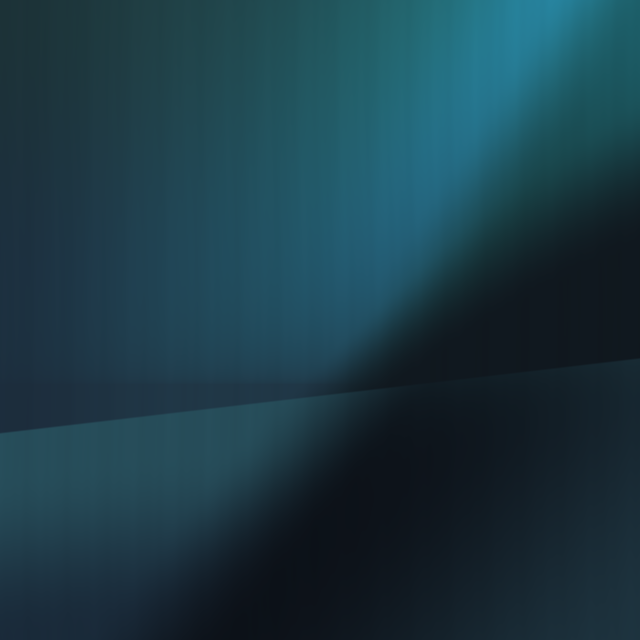
This background is drawn by a Shadertoy shader. Its source:

```glsl
// Two slanted satin panels in dark teal, with a soft blue ridge of light and a deep diagonal shadow.

// Upper panel colours
const vec3 SLATE_TOP   = vec3(0.110, 0.195, 0.215);
const vec3 SLATE_LOW   = vec3(0.110, 0.175, 0.235);
const vec3 SLATE_LIFT  = vec3(0.015, 0.040, 0.040);
const vec3 GLOW_TEAL   = vec3(0.015, 0.225, 0.240);
const vec3 RIDGE_BLUE  = vec3(0.010, 0.050, 0.120);
const vec3 GREEN_TOP   = vec3(0.110, 0.365, 0.405);
const vec3 GREEN_LOW   = vec3(0.095, 0.245, 0.260);
const vec3 UPPER_SHADE = vec3(0.063, 0.093, 0.120);

// Lower panel colours
const vec3 FOLD_LIGHT  = vec3(0.150, 0.300, 0.350);
const vec3 FOLD_DEEP   = vec3(0.100, 0.165, 0.225);
const vec3 VALLEY      = vec3(0.048, 0.068, 0.095);
const vec3 CORNER      = vec3(0.115, 0.200, 0.245);
const vec3 LIP_LIGHT   = vec3(0.020, 0.050, 0.052);

// Layout, in canvas units
const float EDGE_LEFT   = 0.323;
const float EDGE_SLOPE  = 0.117;
const vec2  RIDGE_FOOT  = vec2(0.50, 0.42);
const float RIDGE_LEAN  = 0.62;
const float GLOW_WIDTH  = 0.38;
const float RIDGE_WIDTH = 0.13;
const vec2  SHADE_FOOT  = vec2(0.56, 0.42);
const float VALLEY_FOOT = 0.37;
const float VALLEY_LEAN = 0.80;
const float LIP_DEPTH   = 0.06;
const float GRAIN       = 0.003;

float bell(float x, float width) {
    float t = x / width;
    return exp(-t * t);
}

vec3 upperPanel(vec2 p) {
    float height = clamp((p.y - 0.40) / 0.60, 0.0, 1.0);
    float across = p.x - RIDGE_FOOT.x - RIDGE_LEAN * (p.y - RIDGE_FOOT.y);

    // Slate ground, brightening towards the ridge
    vec3 color = mix(SLATE_LOW, SLATE_TOP, smoothstep(0.55, 1.0, p.y));
    color += SLATE_LIFT * smoothstep(0.0, 0.30, p.x);
    color += GLOW_TEAL * sqrt(height) * bell(across, GLOW_WIDTH);
    color += RIDGE_BLUE * height * bell(across, RIDGE_WIDTH);

    // Green slope on the far side of the ridge
    vec3 green = mix(GREEN_LOW, GREEN_TOP, smoothstep(0.60, 1.0, p.y));
    color = mix(color, green, smoothstep(0.0, 0.17, across));

    // Curved shadow rising to the right
    float u = p.x - SHADE_FOOT.x;
    float shadeLine = SHADE_FOOT.y + 0.93 * u - 0.5 * u * u;
    float softness = 0.075 + 0.10 * max(u, 0.0);
    float lit = smoothstep(-softness, softness, p.y - shadeLine);
    return mix(UPPER_SHADE, color, lit);
}

vec3 lowerPanel(vec2 p, float depth) {
    float across = p.x - VALLEY_FOOT - VALLEY_LEAN * p.y;

    // Dark valley between the lit fold and the right corner
    vec3 fold = mix(FOLD_LIGHT, FOLD_DEEP, smoothstep(0.06, 0.32, depth));
    vec3 color = mix(VALLEY, CORNER, smoothstep(0.0, 0.65, across));
    color = mix(color, fold, 1.0 - smoothstep(-0.25, -0.01, across));

    // Thin light along the upper lip, strongest on the right
    float lip = exp(-max(depth, 0.0) / LIP_DEPTH);
    return color + LIP_LIGHT * lip * smoothstep(-0.25, 0.05, across);
}

// Faint vertical weave
float weave(vec2 p) {
    float threads = sin(p.x * 97.0 + sin(p.y * 5.0));
    threads += 0.6 * sin(p.x * 211.0 + 1.7);
    return threads + 0.4 * sin(p.x * 389.0 + 2.0 * sin(p.y * 9.0));
}

void mainImage(out vec4 fragColor, in vec2 fragCoord) {
    vec2 p = fragCoord / iResolution.xy;
    float depth = EDGE_LEFT + EDGE_SLOPE * p.x - p.y;

    // Join the panels along the slanted edge
    float blur = max(1.0 / iResolution.y, 0.002);
    float below = smoothstep(-blur, blur, depth);
    vec3 color = mix(upperPanel(p), lowerPanel(p, depth), below);

    color *= 1.0 + GRAIN * 3.0 * weave(p);
    fragColor = vec4(clamp(color, 0.0, 1.0), 1.0);
}
```
